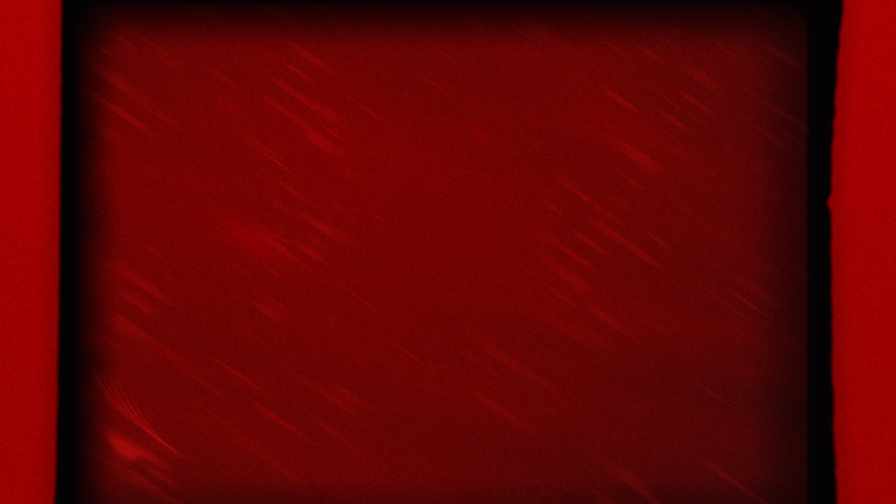
A WebGL 1 fragment shader for this background:

```glsl
precision highp float;
// Worn red film frame between two black gaps and bright red side strips.

uniform vec2 u_resolution;

const float ASPECT = 16.0 / 9.0;
const vec3 BLACK = vec3(0.020, 0.006, 0.010);
const vec3 HAZE = vec3(0.200, 0.032, 0.032);
const vec3 RED = vec3(0.500, 0.005, 0.005);
const vec3 STRIP = vec3(0.610, 0.004, 0.006);
const vec3 SCRATCH = vec3(0.380, 0.045, 0.025);
const vec2 FRAME_MIN = vec2(0.151, -0.10);
const vec2 FRAME_MAX = vec2(1.604, 0.995);
const float CORNER = 0.055;
const vec2 STREAK_DIR = vec2(0.82, -0.57);
const vec2 BAND_DIR = vec2(0.97, -0.24);
const float GRAIN = 0.045;
const float GRAIN_ROWS = 288.0;
const int SCRATCHES = 26;
const int ARCS = 6;

float hash(vec2 p) {
  vec3 q = fract(vec3(p.xyx) * 0.1031);
  q += dot(q, q.yzx + 33.33);
  return fract((q.x + q.y) * q.z);
}

float noise(vec2 p) {
  vec2 i = floor(p), f = fract(p);
  f = f * f * (3.0 - 2.0 * f);
  float low = mix(hash(i), hash(i + vec2(1.0, 0.0)), f.x);
  float high = mix(hash(i + vec2(0.0, 1.0)), hash(i + 1.0), f.x);
  return mix(low, high, f.y);
}

// Coordinates along and across a direction.
vec2 align(vec2 p, vec2 dir) {
  return vec2(dot(p, dir), dot(p, vec2(-dir.y, dir.x)));
}

float glow(vec2 p, vec2 centre, vec2 size) {
  vec2 d = align(p - centre, STREAK_DIR) / size;
  return exp(-dot(d, d));
}

float roundedBox(vec2 p, vec2 lo, vec2 hi, float radius) {
  vec2 d = abs(p - 0.5 * (lo + hi)) - 0.5 * (hi - lo) + radius;
  return length(max(d, 0.0)) + min(max(d.x, d.y), 0.0) - radius;
}

// Short hairlines scattered over the frame.
float scratches(vec2 p) {
  float sum = 0.0;
  for (int i = 0; i < SCRATCHES; i++) {
    float k = float(i) + 1.0;
    vec2 at = vec2(hash(vec2(k, 3.7)), sqrt(hash(vec2(k, 9.1))));
    vec2 d = align(p - mix(vec2(0.20, 0.05), vec2(1.58, 0.98), at), STREAK_DIR);
    d.y += 1.5 * (hash(vec2(k, 5.3)) - 0.5) * d.x * d.x;
    float span = mix(0.012, 0.050, hash(vec2(k, 1.9)));
    sum += exp(-pow(d.x / span, 2.0) - pow(d.y / 0.0022, 2.0)) * hash(vec2(k, 7.7));
  }
  return sum;
}

// Concentric curved scuffs in the lower left.
float scuffs(vec2 p) {
  float sum = 0.0;
  for (int i = 0; i < ARCS; i++) {
    float k = float(i);
    vec2 d = p - vec2(0.44 + 0.012 * k, 0.405 - 0.018 * k);
    float ring = (length(d) - 0.300 + 0.008 * k) / 0.0022;
    float turn = (atan(-d.y, -d.x) - 0.50 - 0.25 * hash(vec2(k, 4.0))) / 0.28;
    sum += exp(-ring * ring - turn * turn) * (0.4 + 0.6 * hash(vec2(k, 8.0)));
  }
  return sum;
}

void main() {
  vec2 uv = gl_FragCoord.xy / u_resolution;
  vec2 p = uv * vec2(ASPECT, 1.0);

  // Uneven light across the frame.
  vec2 o = p - vec2(0.65, 0.60);
  float light = 0.87 - o.x * o.x * (o.x > 0.0 ? 0.55 : 0.50)
                     - o.y * o.y * (o.y > 0.0 ? 1.0 : 0.85);
  vec2 band = align(p, BAND_DIR);
  light += 0.15 * (noise(band * vec2(2.0, 9.0)) - 0.5);
  light += 0.07 * (noise(band * vec2(5.0, 28.0) + 7.0) - 0.5);
  light += 0.24 * glow(p, vec2(0.498, 0.525), vec2(0.070, 0.025));
  light += 0.18 * glow(p, vec2(0.451, 0.787), vec2(0.030, 0.010));
  light += 0.16 * glow(p, vec2(0.949, 0.734), vec2(0.035, 0.012));
  light += 0.14 * glow(p, vec2(1.240, 0.734), vec2(0.150, 0.060));
  vec3 film = mix(HAZE, RED, clamp(light, 0.0, 1.3));

  // Streaks, scratches and scuffs.
  vec2 s = align(p, STREAK_DIR);
  float wear = smoothstep(0.62, 0.95, noise(s * vec2(9.0, 75.0)));
  wear *= smoothstep(0.45, 0.80, noise(p * 5.0 + 2.0));
  float corner = glow(p, vec2(0.250, 0.110), vec2(0.085, 0.045));
  corner *= smoothstep(0.35, 0.85, noise(s * vec2(14.0, 65.0) + 5.0));
  film += SCRATCH * (0.22 * wear + 0.38 * scratches(p) + 0.45 * scuffs(p) + 0.60 * corner);

  // Frame borders fade before the hard gate edge.
  float fade = mix(0.10, 1.0, smoothstep(0.150, 0.255, p.x + 0.016 * noise(p * 18.0)));
  fade *= mix(0.50, 1.0, smoothstep(0.0, 0.14, FRAME_MAX.x - p.x));
  fade *= mix(0.14, 1.0, smoothstep(-0.01, 0.115, 1.0 - p.y));
  fade *= mix(0.78, 1.0, smoothstep(0.0, 0.06, p.y));
  float gate = roundedBox(p, FRAME_MIN, FRAME_MAX, CORNER);
  vec3 color = mix(BLACK, film, fade * smoothstep(0.005, -0.009, gate));

  // Side strips with slightly bowed, rough inner edges.
  float rough = 0.004 * (noise(vec2(p.y * 45.0, 2.0)) - 0.5);
  float leftEdge = 0.107 + 0.016 * sqrt(p.y) + 0.4 * rough;
  float bow = p.y - 0.55;
  float notch = (p.y - 0.598) / 0.014;
  float rightEdge = 1.648 + bow * bow * (bow > 0.0 ? 0.13 : 0.035)
                  - 0.008 * exp(-notch * notch) + rough;
  float inset = max(leftEdge - p.x, p.x - rightEdge);
  vec3 strip = STRIP * (0.97 + 0.11 * p.y) * mix(0.86, 1.0, smoothstep(0.0, 0.05, inset));
  color = mix(color, strip, smoothstep(-0.006, 0.007, inset));

  // Fine grain.
  float speck = hash(floor(p * GRAIN_ROWS)) - 0.5;
  color += speck * GRAIN * vec3(1.0, 0.22, 0.22) * smoothstep(0.02, 0.30, color.r);
  gl_FragColor = vec4(clamp(color, 0.0, 1.0), 1.0);
}
```
